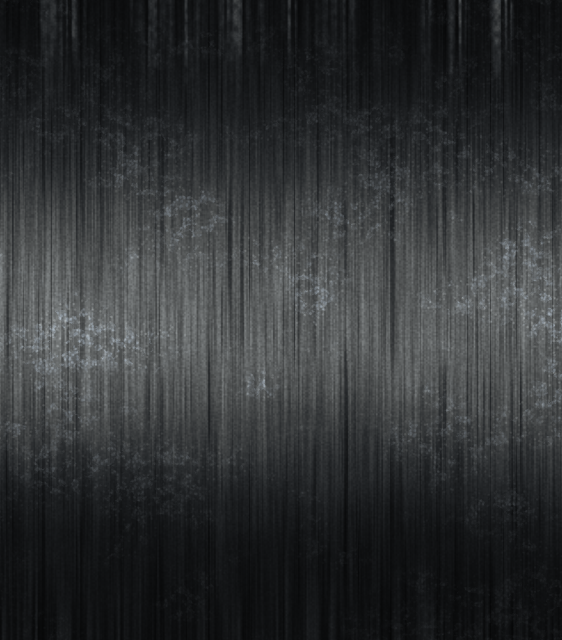
Write a WebGL 2 fragment shader that draws this texture.

```glsl
#version 300 es
precision highp float;
// Dark brushed metal with a soft horizontal sheen, vertical streaks and pale scuffs.

#define BAND_Y 0.487        // height of the brightest line
#define BAND_UP 0.272       // falloff above it
#define BAND_DOWN 0.215     // falloff below it
#define BAND_GAIN 0.335     // strength of the sheen
#define BASE_LEVEL 0.045    // darkest metal
#define STREAK_GAIN 0.95    // contrast of the brushing
#define GROOVE_GAIN 0.36    // depth of the dark hairlines
#define SCUFF_GAIN 0.15     // strength of the worn patches
#define TOP_GAIN 0.20       // strength of streaks at the top edge
#define GRAIN_GAIN 0.22     // fine speckle

uniform vec2 u_resolution;
out vec4 fragColor;

float hash(vec2 p) {
    vec3 q = fract(vec3(p.xyx) * 0.1031);
    q += dot(q, q.yzx + 33.33);
    return fract((q.x + q.y) * q.z);
}

float valueNoise(vec2 p) {
    vec2 cell = floor(p), f = fract(p);
    f = f * f * (3.0 - 2.0 * f);
    float low = mix(hash(cell), hash(cell + vec2(1.0, 0.0)), f.x);
    float high = mix(hash(cell + vec2(0.0, 1.0)), hash(cell + 1.0), f.x);
    return mix(low, high, f.y);
}

float fbm(vec2 p) {
    float sum = 0.0, weight = 0.5;
    for (int i = 0; i < 5; i++) {
        sum += weight * valueNoise(p);
        p = mat2(1.6, 1.2, -1.2, 1.6) * p + 17.3;
        weight *= 0.5;
    }
    return sum;
}

// Distance to the nearest scattered point
float cellular(vec2 p) {
    vec2 cell = floor(p);
    float nearest = 2.0;
    for (int j = -1; j <= 1; j++)
    for (int i = -1; i <= 1; i++) {
        vec2 c = cell + vec2(i, j);
        vec2 point = c + vec2(hash(c), hash(c + 57.0));
        nearest = min(nearest, distance(p, point));
    }
    return nearest;
}

// Sum of tall, thin noise layers, centred on zero; the finest are strongest
float brushing(vec2 p) {
    float sum = 0.0, frequency = 75.0, weight = 0.07;
    for (int i = 0; i < 4; i++) {
        float drift = 3.0 + float(i) * 2.5;
        sum += weight * (valueNoise(vec2(p.x * frequency, p.y * drift + 9.0 * float(i))) - 0.5);
        frequency *= 1.75;
        weight *= 1.6;
    }
    return sum;
}

// Sheen, skewed to fade faster below its centre
float sheen(float y) {
    float d = y - BAND_Y;
    float t = d / (d > 0.0 ? BAND_UP : BAND_DOWN);
    return exp(-t * t);
}

void main() {
    vec2 uv = gl_FragCoord.xy / u_resolution;
    vec2 p = gl_FragCoord.xy / u_resolution.y;

    // Sheen with a gently uneven edge
    float cloud = fbm(p * vec2(6.0, 9.0) + 3.0) - 0.48;
    float band = sheen(uv.y + 0.03 * cloud);
    float light = BASE_LEVEL + BAND_GAIN * band;
    light *= 1.0 + 0.28 * cloud;

    // Brushed streaks and dark hairlines, each fading in and out
    light *= 1.0 + STREAK_GAIN * 1.5 * brushing(p);
    float hairline = valueNoise(vec2(p.x * 300.0 + 31.0, 4.0));
    float fade = valueNoise(vec2(p.x * 150.0, p.y * 8.0 + 6.0));
    light *= 1.0 - GROOVE_GAIN * smoothstep(0.62, 0.9, hairline) * smoothstep(0.3, 0.75, fade);

    // Pale runs hanging from the top, fainter ones rising from the bottom
    float column = valueNoise(vec2(p.x * 42.0 + 5.0, 2.0));
    column += 0.35 * exp(-pow((uv.x - 0.9) / 0.03, 2.0));
    float thread = valueNoise(vec2(p.x * 210.0, p.y * 5.0));
    float run = smoothstep(0.45, 1.0, column) * smoothstep(0.1, 0.9, thread);
    float speck = 0.5 + valueNoise(p * vec2(160.0, 110.0));
    float reach = smoothstep(0.82, 1.0, uv.y);
    light += TOP_GAIN * run * reach * speck;
    light += 0.28 * TOP_GAIN * thread * thread * smoothstep(0.22, 0.0, uv.y);

    // Worn patches, denser toward both sides, broken into crisp flecks
    float side = smoothstep(0.25, 0.5, abs(uv.x - 0.5));
    float wear = fbm(p * vec2(10.0, 15.0) + 48.0) + 0.07 * side;
    float patchMask = smoothstep(0.44, 0.72, wear);
    float flecks = 1.0 - smoothstep(0.15, 0.55, cellular(p * vec2(170.0, 150.0)));
    float crumble = smoothstep(0.47, 0.62, fbm(p * vec2(85.0, 90.0) + 11.0));
    float scuff = patchMask * crumble * (0.45 + 0.75 * flecks);
    light += SCUFF_GAIN * scuff * (0.20 + 0.80 * band);

    // Sparse bright pits where the metal is worn
    float pit = 1.0 - smoothstep(0.05, 0.22, cellular(p * 75.0 + 9.0));
    light += 0.10 * pit * smoothstep(0.40, 0.60, wear) * (0.15 + 0.85 * band);

    // Fine speckle
    float grain = valueNoise(p * 360.0) - 0.5;
    light *= 1.0 + GRAIN_GAIN * grain;

    // Cool shadows and scuffs, near-neutral highlights
    vec3 coolTint = vec3(0.92, 1.0, 1.08);
    vec3 steelTint = vec3(0.975, 1.005, 1.01);
    vec3 tint = mix(coolTint, steelTint, smoothstep(0.04, 0.32, light));
    tint = mix(tint, vec3(0.93, 1.0, 1.07), 0.6 * scuff);
    fragColor = vec4(clamp(light * tint, 0.0, 1.0), 1.0);
}
```
